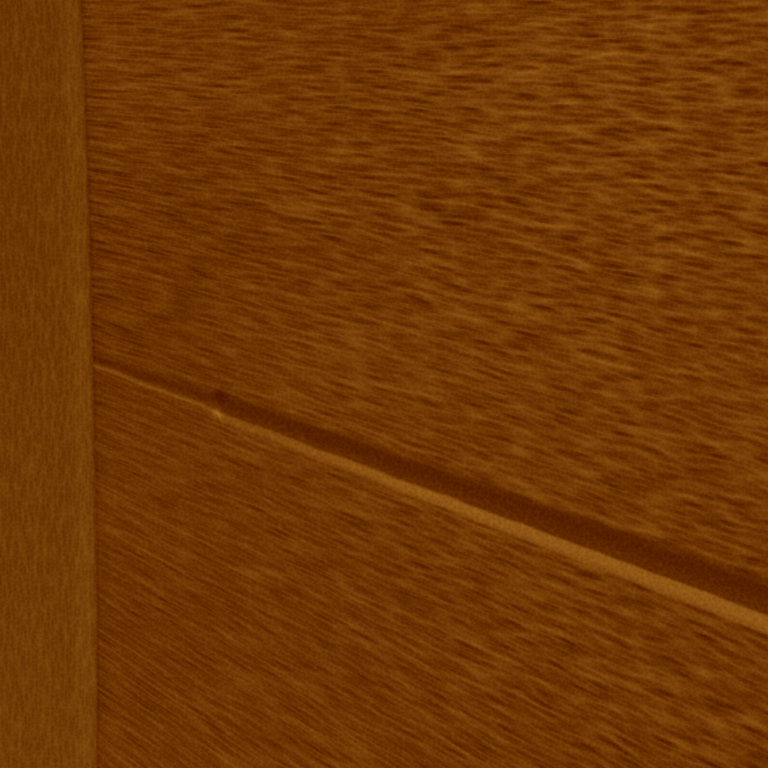
A WebGL 1 fragment shader for this texture:

```glsl
precision highp float;
uniform vec2 u_resolution;

vec2 hash2(vec2 p) {
  vec3 q = fract(vec3(p.xyx) * vec3(0.1031, 0.1030, 0.0973));
  q += dot(q, q.yzx + 33.33);
  return fract((q.xx + q.yz) * q.zy);
}

// Distance to the nearest scattered cell point
float cellular(vec2 p) {
  vec2 cell = floor(p);
  vec2 local = fract(p);
  float nearest = 2.0;
  for (int j = -1; j <= 1; j++) {
    for (int i = -1; i <= 1; i++) {
      vec2 offset = vec2(float(i), float(j));
      vec2 d = offset + hash2(cell + offset) - local;
      nearest = min(nearest, dot(d, d));
    }
  }
  return sqrt(nearest);
}

float layeredSines(vec2 p) {
  float sum = 0.0;
  float amp = 0.5;
  for (int i = 0; i < 4; i++) {
    sum += amp * sin(p.x + 1.7 * sin(p.y)) * cos(p.y * 1.1 + 0.6 * p.x);
    p = mat2(1.5, 1.1, -1.1, 1.5) * p + 2.3;
    amp *= 0.55;
  }
  return sum;
}

// Soft-edged strip between two bounds
float strip(float v, float low, float high, float blur) {
  return smoothstep(low - blur, low + blur, v)
       * (1.0 - smoothstep(high - blur, high + blur, v));
}

float spot(vec2 p, vec2 center, vec2 radius) {
  vec2 d = (p - center) / radius;
  return exp(-dot(d, d));
}

// Grain rows fan out from a point beyond the upper left
vec2 fanGrain(vec2 p) {
  float row = (p.y + 0.845 * p.x) / (1.0 + 0.845 * p.x);
  row += 0.0010 * sin(p.x * 19.0 + row * 37.0) + 0.0005 * sin(p.x * 47.0 - row * 61.0);
  return vec2(p.x, row);
}

float panelTone(vec2 p) {
  vec2 g = fanGrain(p);
  float contrast = mix(0.7, 1.1, smoothstep(0.1, 0.9, p.x))
                 * mix(0.85, 1.1, smoothstep(0.4, 0.8, p.y));
  float streaks = cellular(g * vec2(13.0, 165.0)) - 0.47;
  float fibres = cellular(g * vec2(34.0, 250.0) + 40.0) - 0.47;
  float patches = layeredSines(g * vec2(7.0, 24.0));
  float pores = 1.0 - smoothstep(0.1, 0.36, cellular(g * vec2(15.0, 130.0) + 91.0));
  float tone = 0.27 + contrast * (1.6 * streaks + 1.4 * fibres - 0.75 * pores);
  tone += 0.16 * patches;
  // Broad light over the boards
  tone += 0.4 * spot(p, vec2(0.88, 0.85), vec2(0.42, 0.35));
  tone += 0.2 * spot(p, vec2(0.45, 0.5), vec2(0.25, 0.12));
  tone -= 0.4 * spot(p, vec2(0.18, 0.6), vec2(0.2, 0.18));
  tone -= 0.2 * spot(p, vec2(0.25, 0.2), vec2(0.22, 0.2));
  tone -= 0.35 * spot(p, vec2(0.62, 0.75), vec2(0.07, 0.05));
  return tone;
}

float stileTone(vec2 p, float edge) {
  float fibres = cellular(p * vec2(190.0, 36.0)) - 0.47;
  float waves = layeredSines(p * vec2(60.0, 9.0));
  float tone = 0.12 + 0.9 * fibres + 0.12 * waves;
  tone += 0.2 * (1.0 - p.y) - 0.2 * spot(p, vec2(0.0, 0.7), vec2(0.08, 0.3));
  return tone + 0.4 * strip(p.x - edge, -0.026, -0.007, 0.012);
}

// Shadowed groove with a lit lower lip; shallower left of the notch
float grooveTone(vec2 p, float tone, float notch) {
  float deep = smoothstep(notch - 0.003, notch + 0.003, p.x);
  float center = 0.439 - 0.379 * (p.x - 0.333);
  center += 0.0006 * sin(p.x * 57.0) + 0.0004 * sin(p.x * 131.0);
  float v = p.y - center - 0.005 * (1.0 - deep);
  float along = clamp((p.x - notch) / (1.0 - notch), 0.0, 1.0);
  float lip = mix(0.0028, mix(0.006, 0.0125, along), deep);
  float shallow = mix(0.012, 0.027, clamp((p.x - 0.12) / 0.165, 0.0, 1.0));
  float depth = mix(shallow, mix(0.029, 0.051, along), deep);
  float grit = 0.6 * (cellular(p * 150.0) - 0.47);
  float shadow = smoothstep(lip - 0.003, lip + 0.004, v)
               * (1.0 - smoothstep(lip + depth * 0.65, lip + depth * 1.1, v));
  float across = clamp((v - lip) / depth, 0.0, 1.0);
  float dark = mix(-0.6, -1.3, smoothstep(0.0, 0.6, across));
  tone = mix(tone, dark + grit, shadow * mix(0.75, 0.95, deep));
  float glow = mix(1.2, mix(1.2, 2.0, smoothstep(0.0, 0.4, along)), deep);
  glow -= 0.6 * smoothstep(0.0, -lip, v);
  return mix(tone, glow + grit, strip(v, -lip, lip, 0.003));
}

vec3 woodColor(float tone) {
  vec3 color = vec3(0.43, 0.21, 0.012) + tone * vec3(0.07, 0.066, 0.036);
  return clamp(color, 0.0, 1.0);
}

void main() {
  vec2 p = gl_FragCoord.xy / u_resolution;
  float edge = 0.127 - 0.021 * p.y * p.y;
  float notch = 0.285;

  // Boards, groove and notch
  float tone = grooveTone(p, panelTone(p), notch);
  tone -= 0.9 * spot(p, vec2(notch + 0.002, 0.487), vec2(0.008, 0.009));
  tone += 1.8 * spot(p, vec2(notch - 0.003, 0.461), vec2(0.007, 0.007));

  // Upright stile and its joint
  float onPanel = smoothstep(edge - 0.002, edge + 0.002, p.x);
  tone = mix(stileTone(p, edge), tone, onPanel);
  tone -= 0.6 * strip(p.x - edge, -0.002, 0.003, 0.003);
  tone -= 0.2 * strip(p.x - edge, 0.0, 0.015, 0.008);

  // Fine surface speckle and cooler stile
  tone += 0.75 * (cellular(p * 200.0 + 17.0) - 0.47);
  vec3 color = woodColor(tone) + (1.0 - onPanel) * vec3(-0.006, 0.006, 0.003);
  gl_FragColor = vec4(color, 1.0);
}
```
